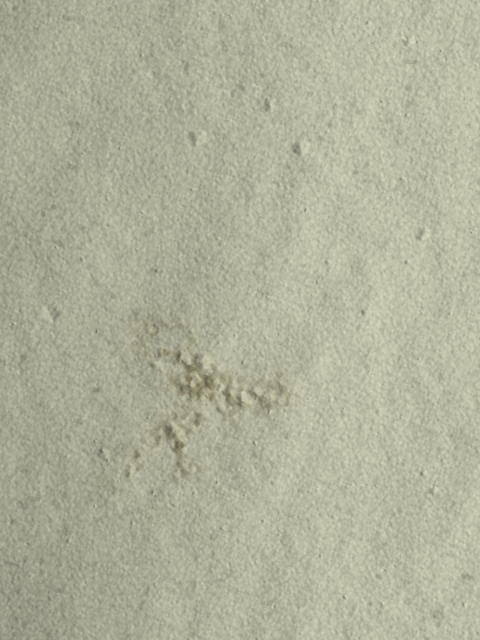
This texture is drawn by a Shadertoy shader. Its source:

```glsl
// Pale powdery plaster in side light, with fine grain, soft drifts and a crumbled patch.

const vec2 LIGHT_DIR = vec2(0.985, 0.17);
const vec3 POWDER_TINT = vec3(1.0, 1.008, 0.88);
const vec3 EARTH_TINT = vec3(0.97, 0.93, 0.71);

vec2 hash2(vec2 p) {
    vec3 q = fract(vec3(p.xyx) * vec3(0.1031, 0.1030, 0.0973));
    q += dot(q, q.yzx + 33.33);
    return fract((q.xx + q.yz) * q.zy);
}

float noise(vec2 p) {
    vec2 i = floor(p), f = fract(p);
    vec2 u = f * f * f * (f * (f * 6.0 - 15.0) + 10.0);
    float low = mix(hash2(i).x, hash2(i + vec2(1, 0)).x, u.x);
    float high = mix(hash2(i + vec2(0, 1)).x, hash2(i + vec2(1, 1)).x, u.x);
    return mix(low, high, u.y);
}

vec2 turn(vec2 p, float angle) {
    float c = cos(angle), s = sin(angle);
    return vec2(c * p.x - s * p.y, s * p.x + c * p.y);
}

float segmentDistance(vec2 p, vec2 a, vec2 b) {
    vec2 ab = b - a;
    return length(p - a - ab * clamp(dot(p - a, ab) / dot(ab, ab), 0.0, 1.0));
}

// Share of crumbling: a bent, patchy band below the centre
float crumbling(vec2 p) {
    vec2 bend = vec2(0.34, 0.37);
    float d = min(segmentDistance(p, vec2(0.25, 0.46), bend),
                  segmentDistance(p, bend, vec2(0.22, 0.25)));
    d = min(d, segmentDistance(p, bend, vec2(0.43, 0.39)) + 0.015);
    float patches = 0.65 * noise(turn(p, 0.5) * 24.0 + 4.0) + 0.35 * noise(turn(p, 1.3) * 60.0);
    return exp(-d * d / 0.0016) * smoothstep(0.33, 0.65, patches);
}

// Rounded lumps and a few pits, one candidate per cell
float lumps(vec2 p, float cells, float size, float share, float crumbShare) {
    vec2 q = p * cells;
    vec2 home = floor(q);
    float height = 0.0;
    for (int y = -1; y <= 1; y++) {
        for (int x = -1; x <= 1; x++) {
            vec2 cell = home + vec2(x, y);
            vec2 centre = cell + 0.15 + 0.7 * hash2(cell + 17.0);
            vec2 pick = hash2(cell + 71.0);
            float chance = share + crumbShare * crumbling(centre / cells);
            float radius = size * mix(0.35, 1.0, pick.y * pick.y);
            float dome = smoothstep(1.0, 0.0, length(q - centre) / radius);
            float direction = fract(pick.y * 7.3) < 0.4 ? -0.7 : 1.0;
            height += step(pick.x, chance) * direction * dome * radius;
        }
    }
    return height / cells;
}

// Distance to the nearest grain centre, in cells
float grainGap(vec2 p) {
    vec2 home = floor(p);
    float nearest = 2.0;
    for (int y = -1; y <= 1; y++) {
        for (int x = -1; x <= 1; x++) {
            vec2 cell = home + vec2(x, y);
            nearest = min(nearest, length(p - cell - hash2(cell + 29.0)));
        }
    }
    return nearest;
}

float drifts(vec2 p) {
    vec2 q = vec2(p.x - 0.4 * p.y, 0.6 * p.y);
    return 0.015 * noise(q * 6.0 + 3.0)
         + 0.006 * noise(turn(q, 0.7) * 15.0)
         + 0.003 * noise(turn(p, 1.9) * 34.0);
}

float surfaceHeight(vec2 p) {
    vec2 wobble = vec2(noise(p * 110.0), noise(p * 110.0 + 40.0)) - 0.5;
    vec2 q = p + 0.005 * wobble;
    float grain = 0.0008 * noise(turn(p, 0.4) * 140.0) + 0.0009 * noise(turn(p, 1.1) * 250.0);
    return drifts(p) + grain + 0.006 * crumbling(p) * noise(turn(p, 2.3) * 110.0)
         + 0.5 * lumps(q, 20.0, 0.36, 0.05, 0.35)
         + 0.5 * lumps(q + 0.013, 52.0, 0.3, 0.09, 0.4);
}

// Positive where the surface leans towards the light
float lightFacing(vec2 p, vec2 lightDir, float reach) {
    vec2 stepToLight = lightDir * reach;
    return (surfaceHeight(p - stepToLight) - surfaceHeight(p + stepToLight)) / (2.0 * reach);
}

// Even speckle of pale grains with darker gaps
float speckle(vec2 p) {
    return 0.075 * (0.42 - grainGap(turn(p, 0.3) * 125.0))
         + 0.05 * (noise(turn(p, 0.8) * 260.0) - 0.5);
}

// Broad falloff from the bright right side to the dim left corners
float ambient(vec2 uv) {
    float sweep = 0.645 + 0.09 * smoothstep(0.0, 0.85, uv.x);
    float corner = (1.0 - smoothstep(0.0, 0.6, uv.x)) * (1.0 - smoothstep(0.0, 0.5, uv.y));
    return sweep - 0.03 * corner;
}

void mainImage(out vec4 fragColor, in vec2 fragCoord) {
    vec2 uv = fragCoord / iResolution.xy;
    vec2 p = fragCoord / iResolution.y;

    float relief = 0.25 * lightFacing(p, LIGHT_DIR, 0.0013);
    relief = clamp(relief, -0.25, 0.0) + 0.75 * clamp(relief, 0.0, 0.1);
    float crumbs = crumbling(p);
    float hollows = crumbs * smoothstep(0.45, 0.75, noise(turn(p, 0.9) * 95.0));
    float specks = smoothstep(0.8, 0.95, noise(turn(p, 0.2) * 75.0)) * smoothstep(0.45, 0.7, noise(p * 9.0));
    float tone = ambient(uv) + relief + speckle(p) - 0.17 * hollows - 0.07 * specks;

    vec3 tint = mix(POWDER_TINT, EARTH_TINT, clamp(0.3 * crumbs + 0.6 * hollows, 0.0, 1.0));
    fragColor = vec4(clamp(tone * tint, 0.0, 1.0), 1.0);
}
```
